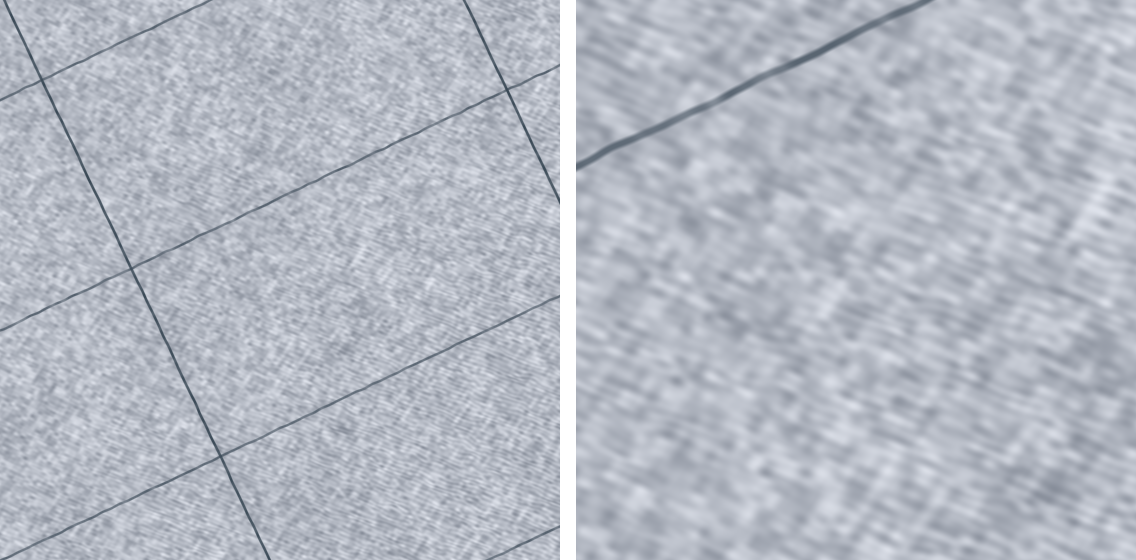
Left, the full canvas; right, a detail of the centre.
This texture is drawn by a Shadertoy shader. Its source:

```glsl
// Blue-grey brushed fabric with a tilted windowpane grid of thin dark lines.

float hash(vec2 p) {
    vec3 q = fract(vec3(p.xyx) * 0.1031);
    q += dot(q, q.yzx + 33.33);
    return fract((q.x + q.y) * q.z);
}

// Value noise, centred on zero
float noise(vec2 p) {
    vec2 i = floor(p), f = fract(p);
    f = f * f * (3.0 - 2.0 * f);
    float low = mix(hash(i), hash(i + vec2(1, 0)), f.x);
    float high = mix(hash(i + vec2(0, 1)), hash(i + vec2(1, 1)), f.x);
    return mix(low, high, f.y) - 0.5;
}

vec2 rotate(vec2 p, float angle) {
    float c = cos(angle), s = sin(angle);
    return vec2(c * p.x + s * p.y, c * p.y - s * p.x);
}

// Soft coverage of a line, given the distance to its centre
float lineMask(float dist, float halfWidth, float blur) {
    return 1.0 - smoothstep(halfWidth - blur, halfWidth + blur, dist);
}

// Brightness offset of the brushed cloth
float clothTone(vec2 uv) {
    vec2 shifted = uv + 3.0;

    // Short fibres lying in two directions, over broad mottling
    float tone = 0.17 * noise(rotate(shifted, -0.45) * vec2(95, 190));
    tone += 0.13 * noise(rotate(shifted, 0.95) * vec2(75, 150) + 40.0);
    tone += 0.05 * noise(shifted * 26.0) + 0.035 * noise(shifted * 8.0);

    // Fine ribs, irregular and clearer towards the lower right
    vec2 rib = rotate(shifted, -0.36);
    float clarity = smoothstep(-0.5, 0.8, uv.x - uv.y + noise(shifted * 9.0));
    float wave = sin(rib.y * 800.0 + 5.0 * noise(rib * vec2(40, 60)));
    return tone + wave * mix(0.006, 0.03, clarity);
}

void mainImage(out vec4 fragColor, in vec2 fragCoord) {
    vec2 uv = fragCoord / iResolution.y;
    float pixel = 1.0 / iResolution.y;

    vec3 color = vec3(0.712, 0.732, 0.772) + clothTone(uv) * vec3(1.03, 1.0, 0.96);

    // Tilted rectangular grid with slightly wandering lines
    vec2 cell = vec2(0.7426, 0.372);
    vec2 grid = rotate(uv - vec2(0.2344, 0.5208), 0.4427);
    vec2 wander = vec2(noise(grid.yx * vec2(45, 9) + 20.0),
                       noise(grid * vec2(60, 9) + 70.0));
    vec2 warped = grid + wander * vec2(0.0012, 0.002);
    vec2 dist = abs(fract(warped / cell + 0.5) - 0.5) * cell;

    // Threads fade and break up a little along their length
    float longWear = 0.9 + 0.25 * noise(grid.yx * vec2(110, 20) + 9.0);
    float crossWear = 0.78 + 0.45 * noise(grid * vec2(90, 20) + 5.0);
    float blur = max(0.0014, pixel * 0.75);
    float across = lineMask(dist.y, 0.0021, blur) * crossWear;
    float along = lineMask(dist.x, 0.0023, blur) * longWear;

    // Faint shading in the cloth beside each line
    color -= 0.035 * exp(-min(dist.x, dist.y) / 0.004);
    color = mix(color, vec3(0.32, 0.37, 0.42), clamp(across, 0.0, 1.0));
    color = mix(color, vec3(0.23, 0.29, 0.34), clamp(along, 0.0, 1.0));

    fragColor = vec4(clamp(color, 0.0, 1.0), 1.0);
}
```
